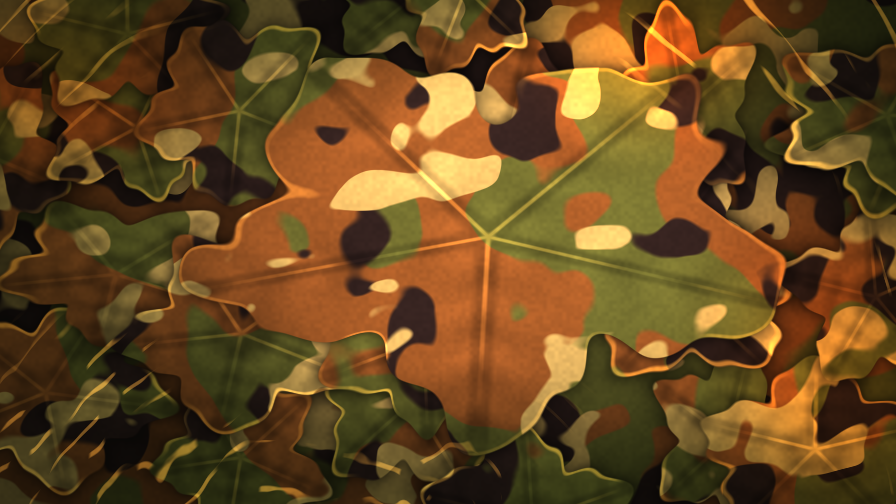
This pattern is drawn by a Shadertoy shader. Its source:

```glsl
const vec3 GREEN = vec3(0.47, 0.46, 0.20);
const vec3 RUST  = vec3(0.69, 0.38, 0.17);
const vec3 DUSK  = vec3(0.21, 0.14, 0.13);
const vec3 CREAM = vec3(1.00, 0.80, 0.45);
const vec3 AMBER = vec3(1.00, 0.68, 0.22);

float hash(vec2 p) {
    vec3 q = fract(vec3(p.xyx) * 0.1031);
    q += dot(q, q.yzx + 33.33);
    return fract((q.x + q.y) * q.z);
}

vec2 hash2(vec2 p) {
    return vec2(hash(p), hash(p + 47.3));
}

float noise(vec2 p) {
    vec2 i = floor(p), f = fract(p);
    f = f * f * (3.0 - 2.0 * f);
    vec2 e = vec2(0.0, 1.0);
    return mix(mix(hash(i), hash(i + e.yx), f.x),
               mix(hash(i + e.xy), hash(i + e.yy), f.x), f.y);
}

mat2 rotation(float a) {
    return mat2(cos(a), sin(a), -sin(a), cos(a));
}

// Soft-edged irregular patches
float patches(vec2 p, float level) {
    float n = 0.72 * noise(p) + 0.28 * noise(rotation(0.7) * p * 2.3 + 9.0);
    return smoothstep(level - 0.018, level + 0.018, n);
}

// Four-colour printed cloth
vec3 camouflage(vec2 p) {
    p += 0.035 * vec2(noise(p * 13.0), noise(p * 13.0 + 31.0));
    vec3 c = mix(GREEN, RUST, patches(rotation(0.5) * p * 6.0 + 20.0, 0.49));
    c = mix(c, DUSK, patches(rotation(0.3) * p * 7.5 + 60.0, 0.625));
    return mix(c, CREAM, patches(rotation(-0.25) * p * vec2(8.0, 10.5) + 90.0, 0.665));
}

// Five-lobed leaf: x = edge distance, y = vein distance, z = radius
vec3 leaf(vec2 p, vec2 radii, float turn) {
    vec2 q = rotation(turn) * (p / radii);
    float r = length(q), a = atan(q.y, q.x), size = min(radii.x, radii.y);
    float outline = 0.82 + 0.15 * cos(5.0 * a) + 0.04 * cos(15.0 * a)
                  + 0.22 * (noise(p * 11.0 + turn * 7.0) - 0.5);
    return vec3((r - outline) * size, r * abs(sin(2.5 * a)) * size * 0.4, r);
}

// Lays one leaf over the colour below, with shadow, veins and lit rim
vec3 layLeaf(vec3 below, vec2 p, vec2 radii, float turn, vec2 shift, float glow) {
    vec3 l = leaf(p, radii, turn);
    below *= 1.0 - 0.45 * exp(-max(l.x, 0.0) * 45.0);
    float cover = smoothstep(0.003, -0.003, l.x);
    if (cover <= 0.0) return below;

    float relief = 0.92 + 0.16 * dot(p / radii, vec2(0.3, 0.7));
    relief += 0.10 * sin(l.z * 26.0 - l.y * 55.0) * exp(-l.y * 22.0);
    float vein = smoothstep(0.005, 0.001, l.y) * smoothstep(1.0, 0.3, l.z);
    float facing = smoothstep(0.45, 0.75, noise(p * 7.0 + shift));
    float rim = smoothstep(0.008, 0.001, abs(l.x + 0.004)) * facing;

    vec3 c = camouflage(p + shift) * relief;
    c *= 1.0 - 0.2 * smoothstep(0.02, 0.008, l.y) * (1.0 - vein);
    c += AMBER * (0.22 * vein * facing + glow * rim);
    return mix(below, c, cover);
}

// Thin wavy glints gathered in loose clusters
float glints(vec2 p) {
    vec2 q = rotation(0.35 + 0.9 * p.x) * p;
    float wave = q.y * 75.0 + 9.0 * noise(q * 5.0) + 2.0 * noise(q * 22.0);
    float line = smoothstep(0.82, 0.98, sin(wave));
    float broken = smoothstep(0.48, 0.68, noise(q * vec2(18.0, 40.0)));
    return line * broken * smoothstep(0.54, 0.70, noise(p * 4.5 + 14.0));
}

float spot(vec2 p, vec2 center, vec2 radii) {
    vec2 q = (p - center) / radii;
    return exp(-dot(q, q));
}

void mainImage(out vec4 fragColor, in vec2 fragCoord) {
    vec2 p = (fragCoord - 0.5 * iResolution.xy) / iResolution.y;
    vec3 col = camouflage(p + 5.0) * 0.75;

    // Scattered small leaves
    for (int i = 0; i < 24; i++) {
        vec2 cell = vec2(i % 6, i / 6);
        vec2 jitter = hash2(cell + 3.0);
        vec2 center = (cell + jitter) * vec2(0.31, 0.27) - vec2(0.93, 0.54);
        vec2 radii = mix(vec2(0.15), vec2(0.27, 0.22), hash2(cell + 70.0));
        col = layLeaf(col, p - center, radii, jitter.x * 6.28, cell * 3.7 + center, 0.65);
    }

    // Broad central leaf
    vec2 middle = vec2(0.08, 0.03);
    col = layLeaf(col, p - middle, vec2(0.64, 0.41), 0.35, vec2(2.6, 1.3), 0.25);

    // Pool of light fading into green shade
    float pool = spot(p, middle, vec2(0.66, 0.40));
    vec3 light = mix(vec3(0.43, 0.47, 0.40), vec3(1.10, 1.08, 1.05), smoothstep(0.08, 0.75, pool));
    col *= light * (0.90 + 0.2 * noise(p * 5.0 + 40.0));

    // Fiery side light and metallic glints
    float fire = spot(p, vec2(0.80, -0.27), vec2(0.20, 0.26))
               + spot(p, vec2(0.43, 0.43), vec2(0.20, 0.15))
               + 0.7 * spot(p, vec2(-0.78, 0.34), vec2(0.18, 0.16));
    col *= 1.0 + fire * vec3(1.35, 0.65, 0.05);
    col += AMBER * glints(p) * (1.0 - smoothstep(0.1, 0.6, pool)) * (0.45 + 0.5 * fire);

    // Woven grain and darkened border
    col *= 0.95 + 0.10 * noise(p * 130.0);
    col *= 1.0 - 0.35 * smoothstep(0.6, 1.05, length(p * vec2(0.85, 1.15)));
    col = max(col, vec3(0.035, 0.03, 0.025));
    fragColor = vec4(min(col, 1.0), 1.0);
}
```
